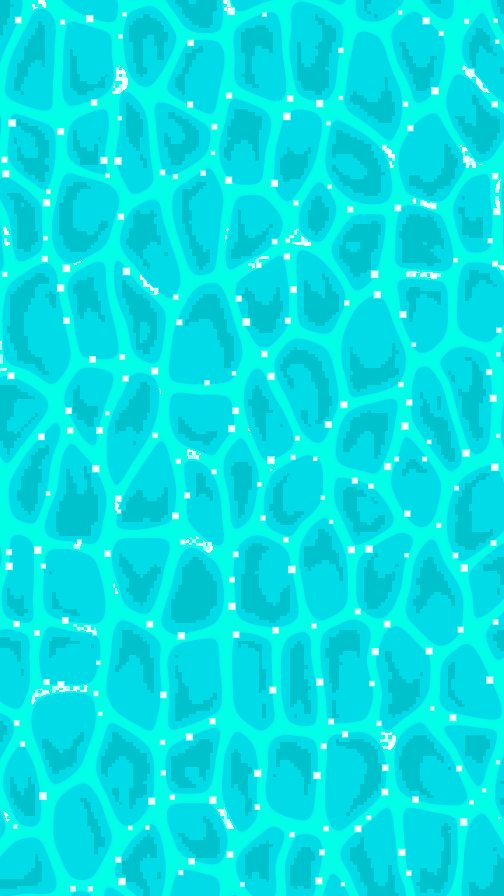
A Shadertoy shader for this texture:

```glsl
// Stylised pool water: a tall Voronoi net of mint caustic lines over cyan,
// blocky darker crescents inside the cells and square white glints on the net.
// Lengths are fractions of the canvas width.
#define CELLS vec2(9.0, 5.7)   // cells per unit length, across and up
#define JITTER 0.80            // irregularity of the cells
#define ROUNDING 110.0         // lower is rounder at the junctions
#define LINE_HALF 0.0090       // half width of the net lines
#define CORE_HALF 0.0056       // half width of their bright core
#define BLOCKS 144.0           // coarse blocks across the canvas
#define SHADE_INSET 0.0235     // gap from cell border to dark shape
#define HOLLOW_INSET 0.0365    // gap from cell border to its hollow
#define GLINT_GRID 18.0        // glint candidates across the canvas
#define GLINT_REACH 0.0125     // how near the net a glint must lie

const vec3 WATER = vec3(0.00, 0.86, 0.91);
const vec3 SHADE = vec3(0.00, 0.76, 0.80);
const vec3 FRINGE = vec3(0.02, 0.97, 0.93);
const vec3 CORE = vec3(0.00, 1.00, 0.90);
const vec3 PALE = vec3(0.63, 1.00, 0.99);
const vec3 WHITE = vec3(0.95, 1.00, 1.00);

vec2 hash2(vec2 c) {
    vec3 q = fract(c.xyx * vec3(0.1031, 0.1030, 0.0973));
    q += dot(q, q.yzx + 33.33);
    return fract((q.xx + q.yz) * q.zy);
}

float noise(vec2 p) {
    vec2 i = floor(p), f = fract(p);
    f = f * f * (3.0 - 2.0 * f);
    float low = mix(hash2(i).x, hash2(i + vec2(1, 0)).x, f.x);
    float high = mix(hash2(i + vec2(0, 1)).x, hash2(i + vec2(1, 1)).x, f.x);
    return mix(low, high, f.y);
}

vec2 site(vec2 cell) {
    return cell + 0.5 + JITTER * (hash2(cell + 7.0) - 0.5);
}

// Rounded distance to the net; also gives the cell id and offset from its site
float net(vec2 p, out vec2 id, out vec2 offset) {
    p += 0.016 * (vec2(noise(p * 15.0), noise(p * 15.0 + 40.0)) - 0.5);
    vec2 g = p * CELLS, base = floor(g), toSite = vec2(0);
    float best = 9.0;
    for (int y = -1; y <= 1; y++)
    for (int x = -1; x <= 1; x++) {
        vec2 cell = base + vec2(x, y), r = site(cell) - g;
        if (dot(r, r) < best) {
            best = dot(r, r);
            toSite = r;
            id = cell;
        }
    }
    float sum = 0.0;
    for (int y = -2; y <= 2; y++)
    for (int x = -2; x <= 2; x++) {
        if (x == 0 && y == 0) continue;
        vec2 r = site(id + vec2(x, y)) - g, across = r - toSite;
        float d = dot(0.5 * (r + toSite), across) / length(across * CELLS);
        sum += exp(-ROUNDING * d);
    }
    offset = -toSite / CELLS;
    return -log(sum) / ROUNDING;
}

// Dark crescent: an inset of the cell minus a shifted smaller inset
bool inShade(vec2 p) {
    vec2 id, offset;
    float d = net(p, id, offset);
    float angle = 6.2832 * hash2(id + 19.0).x;
    float rough = 0.011 * (noise(p * 48.0) - 0.5);
    float hollow = d + 0.55 * dot(offset, vec2(cos(angle), sin(angle)));
    return d + rough > SHADE_INSET && hollow - rough < HOLLOW_INSET;
}

// Signed distance to the square glint of this grid cell
float glint(vec2 p) {
    vec2 cell = floor(p * GLINT_GRID), id, offset;
    vec2 centre = (cell + 0.15 + 0.7 * hash2(cell + 31.0)) / GLINT_GRID;
    if (net(centre, id, offset) > GLINT_REACH) return 1.0;
    vec2 size = vec2(mix(0.0028, 0.0062, hash2(cell + 53.0).x));
    vec2 q = abs(p - centre) - size;
    return max(q.x, q.y);
}

void mainImage(out vec4 fragColor, in vec2 fragCoord) {
    vec2 p = fragCoord / iResolution.x;
    vec2 blockId = floor(p * BLOCKS), block = (blockId + 0.5) / BLOCKS;
    float soft = 0.6 / iResolution.x;
    vec2 id, offset;
    float d = net(p, id, offset);

    // Water and its dark shapes
    vec3 color = inShade(block) ? SHADE : WATER;

    // Net lines of slightly uneven width
    float swell = 0.0035 * (noise(p * 12.0 + 9.0) - 0.5);
    color = mix(color, FRINGE, 1.0 - smoothstep(-soft, soft, d - LINE_HALF - swell));
    color = mix(color, CORE, 1.0 - smoothstep(-soft, soft, d - CORE_HALF - swell));

    // Short broken streaks along the net
    bool streak = noise(p * 13.0 + 71.0) > 0.85 && d < 0.006;
    float spark = hash2(blockId + 3.0).x;
    if (streak && spark > 0.35) color = spark > 0.55 ? WHITE : PALE;

    // Square glints with a pale rim
    float g = glint(p);
    color = mix(color, PALE, 1.0 - smoothstep(-soft, soft, g - 0.0015));
    color = mix(color, WHITE, 1.0 - smoothstep(-soft, soft, g));
    fragColor = vec4(color, 1.0);
}
```
